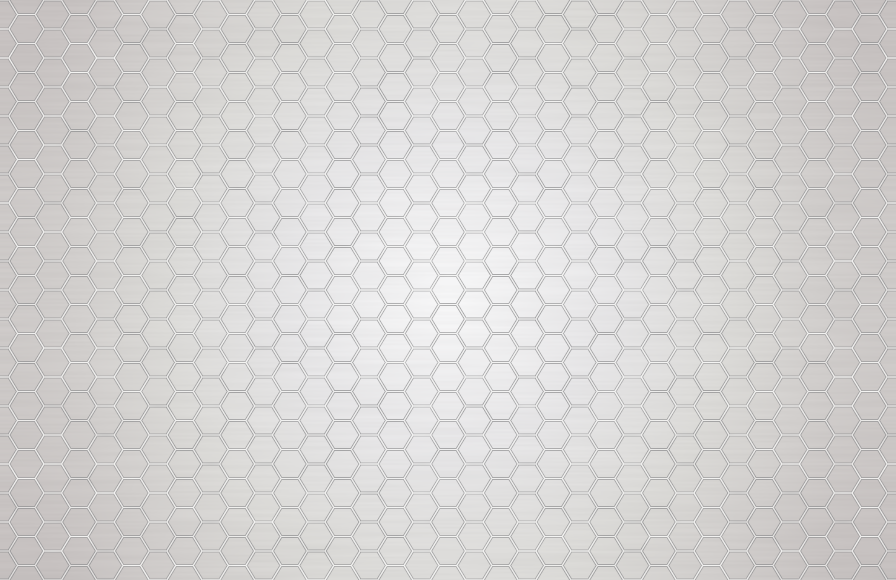
Reproduce this pattern procedurally as a Shadertoy shader.

```glsl
// Brushed pale metal engraved with a honeycomb of 17 x 20 flat-topped hexagons.
// A hexagon distance gives grooves with two dark rims and a bright core, over
// a round central glow; streaks and wear come from noise that wraps at the edges.

const float SQRT3 = 1.7320508;
const vec2 REPEATS = vec2(17.0, 20.0);

// Groove profile, measured from the shared edge in row heights
const float CORE_HALF = 0.019;
const float RIM_OUTER = 0.050;

const vec3 GLOW = vec3(0.962, 0.962, 0.965);
const vec3 SILVER = vec3(0.900, 0.897, 0.902);
const vec3 STEEL = vec3(0.855, 0.851, 0.840);
const vec3 WARM_EDGE = vec3(0.778, 0.758, 0.754);
const vec3 RIM = vec3(0.57, 0.57, 0.575);
const vec3 CORE = vec3(0.96, 0.96, 0.955);

// Integer hash of a lattice point, 0..1
float hash(vec2 cell) {
    uvec2 q = uvec2(cell) * uvec2(1597u, 3571u);
    uint n = (q.x ^ (q.y << 8u)) * 747796405u + 289133u;
    n = ((n >> 15u) ^ n) * 277803737u;
    n = (n >> 16u) ^ n;
    return float(n & 65535u) / 65535.0;
}

// Value noise that repeats after "period" lattice cells
float wrapNoise(vec2 uv, vec2 period) {
    vec2 p = uv * period;
    vec2 cell = floor(p);
    vec2 f = fract(p);
    f = f * f * (3.0 - 2.0 * f);
    vec2 a = mod(cell, period);
    vec2 b = mod(cell + 1.0, period);
    return mix(mix(hash(a), hash(vec2(b.x, a.y)), f.x),
               mix(hash(vec2(a.x, b.y)), hash(b), f.x), f.y);
}

// Offset from the nearest point of a rectangular lattice
vec2 latticeOffset(vec2 p, vec2 period) {
    return p - period * floor(p / period + 0.5);
}

// Offset from the nearest hexagon centre, on two interleaved lattices
vec2 hexOffset(vec2 p) {
    vec2 period = vec2(SQRT3, 1.0);
    vec2 a = latticeOffset(p, period);
    vec2 b = latticeOffset(p - 0.5 * period, period);
    return dot(a, a) < dot(b, b) ? a : b;
}

// Distance inward from the edge of a hexagon of unit height
float hexEdge(vec2 offset) {
    vec2 q = abs(offset);
    return 0.5 - max(q.y, dot(q, vec2(0.5 * SQRT3, 0.5)));
}

// Box-filtered coverage of the band lo..hi
float band(float d, float lo, float hi, float pixel) {
    return clamp((hi - d) / pixel + 0.5, 0.0, 1.0)
         - clamp((lo - d) / pixel + 0.5, 0.0, 1.0);
}

// Distance from the middle, levelling off at the borders so that it wraps
vec2 wrapDistance(vec2 uv, float rounding) {
    vec2 t = abs(uv - 0.5);
    vec2 h = max(rounding - (1.0 - 2.0 * t), 0.0) / rounding;
    return t - 0.25 * rounding * h * h;
}

// Linear ramp from 0 at lo to 1 at hi
float ramp(float lo, float hi, float x) {
    return clamp((x - lo) / (hi - lo), 0.0, 1.0);
}

// Round central glow fading to warm grey
vec3 metalSheen(vec2 uv) {
    float r = length(wrapDistance(uv, 0.2) * vec2(2.0, 1.3));
    vec3 col = mix(GLOW, SILVER, ramp(0.0, 0.36, r));
    col = mix(col, STEEL, ramp(0.36, 0.64, r));
    return mix(col, WARM_EDGE, ramp(0.64, 1.04, r));
}

// Horizontal brushing at three scales, centred on zero
float brushing(vec2 uv) {
    float fine = wrapNoise(uv, vec2(14.0, 310.0));
    float medium = wrapNoise(uv, vec2(9.0, 130.0));
    float broad = wrapNoise(uv, vec2(4.0, 37.0));
    return 0.55 * fine + 0.3 * medium + 0.15 * broad - 0.5;
}

void mainImage(out vec4 fragColor, in vec2 fragCoord) {
    vec2 uv = fragCoord / iResolution.xy;
    vec2 p = (uv - 0.5) * REPEATS * vec2(SQRT3, 1.0);
    float pixel = REPEATS.y / iResolution.y;

    // Each hexagon has a slightly different tone
    vec2 offset = hexOffset(p);
    vec2 centre = floor((p - offset) * vec2(2.0 / SQRT3, 2.0) + 0.5);
    float tone = hash(mod(centre, 2.0 * REPEATS)) - 0.5;

    // Brushed plate
    vec3 col = metalSheen(uv) + 0.032 * brushing(uv) + 0.004 * tone;

    // Engraved groove: both rims, then the unevenly polished core
    float d = hexEdge(offset);
    float rim = band(d, CORE_HALF, RIM_OUTER, pixel)
              + band(d, -RIM_OUTER, -CORE_HALF, pixel);
    float core = band(d, -CORE_HALF, CORE_HALF, pixel);
    float polish = wrapNoise(uv, 2.0 * REPEATS);
    col = mix(col, RIM, min(rim, 1.0) * mix(0.90, 0.65, polish));
    col = mix(col, CORE, core * mix(0.55, 1.0, polish));

    fragColor = vec4(clamp(col, 0.0, 1.0), 1.0);
}
```
